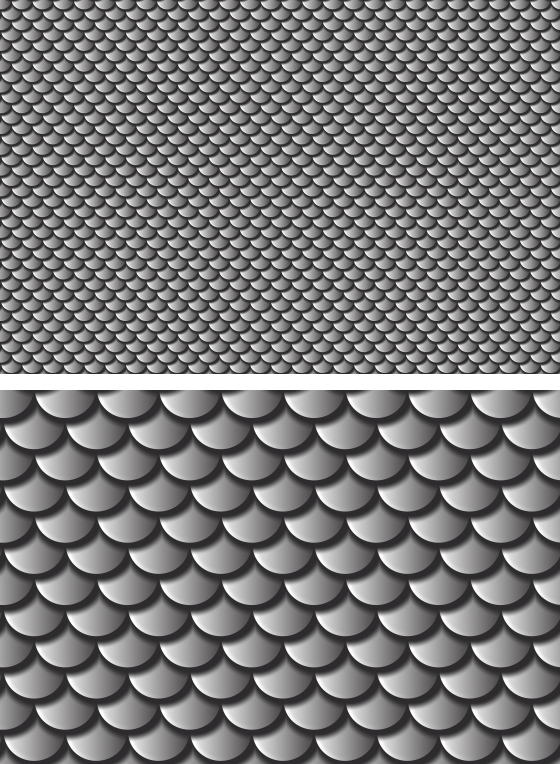
Top: the whole. Bottom: its middle third, enlarged.
Write a Shadertoy shader that draws this pattern.

```glsl
// Overlapping metallic scales in staggered rows, lit from the left.
#define REPEATS vec2(27.0, 18.0)        // scales across, row pairs down
#define PHASE vec2(0.05, 0.01)          // lattice shift, in scale widths
#define RADII vec2(0.49, 0.46)          // half width and depth of the rounded tip
#define SHADOW_SHIFT vec2(0.05, -0.035)
#define SHADOW_CORE 0.03
#define SHADOW_REACH 0.17
#define LIGHT_TONE vec3(0.97, 0.97, 0.97)
#define DARK_TONE vec3(0.27, 0.26, 0.265)
#define SHADOW_TONE vec3(0.175, 0.17, 0.175)
#define RIM_GAIN 0.12
#define SAMPLES 4                       // samples per pixel side

// Position relative to the nearest scale centre of one row.
vec2 scaleSpace(vec2 p, float row) {
    float x = p.x - 0.5 * mod(row, 2.0);
    return vec2(fract(x + 0.5) - 0.5, p.y - 0.5 * row);
}

// Approximate distance to a scale: half ellipse below, straight sides above.
float scaleDistance(vec2 q) {
    q.y = min(q.y, 0.0);
    float f = length(q / RADII);
    float slope = length(q / (RADII * RADII));
    return f * (f - 1.0) / max(slope, 1e-4);
}

// Sideways metal gradient with a bright rim on the lit edge.
vec3 scaleColor(vec2 q, float d) {
    vec3 tone = mix(LIGHT_TONE, DARK_TONE, clamp(q.x + 0.5, 0.0, 1.0));
    float rim = smoothstep(-0.1, 0.0, d) * smoothstep(0.15, -0.35, q.x);
    return min(tone + RIM_GAIN * rim, 1.0);
}

// Paint upward, so each row shades and covers the one below.
vec3 scalePattern(vec2 p, float soft) {
    float baseRow = floor(p.y * 2.0);
    vec3 color = SHADOW_TONE;
    for (int i = 0; i < 3; i++) {
        float row = baseRow + float(i);
        vec2 q = scaleSpace(p, row);
        float d = scaleDistance(q);
        float shadowD = scaleDistance(scaleSpace(p - SHADOW_SHIFT, row));
        float shadow = 1.0 - smoothstep(SHADOW_CORE, SHADOW_REACH, shadowD);
        color = mix(color, SHADOW_TONE, shadow);
        color = mix(color, scaleColor(q, d), 1.0 - smoothstep(-soft, soft, d));
    }
    return color;
}

void mainImage(out vec4 fragColor, in vec2 fragCoord) {
    // Average a grid of samples, so fine rows do not beat against the pixels.
    float soft = 0.7 * REPEATS.y / (iResolution.y * float(SAMPLES));
    vec3 sum = vec3(0.0);
    for (int j = 0; j < SAMPLES; j++) {
        for (int i = 0; i < SAMPLES; i++) {
            vec2 offset = (vec2(i, j) + 0.5) / float(SAMPLES) - 0.5;
            vec2 p = (fragCoord + offset) / iResolution.xy * REPEATS - PHASE;
            sum += scalePattern(p, soft);
        }
    }
    fragColor = vec4(sum / float(SAMPLES * SAMPLES), 1.0);
}
```
